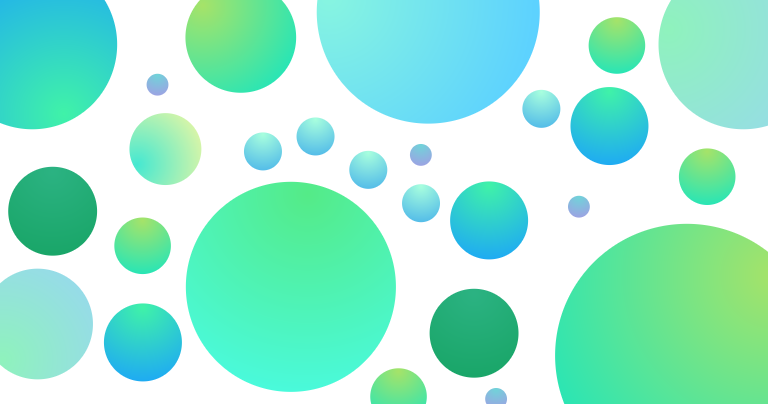
Write a Shadertoy shader that draws this background.

```glsl
const int BIG = 5, TOTAL = 26;

// Two-stop colour ramps
const vec3 START[8] = vec3[8](
    vec3(.25, .95, .66), vec3(.33, .92, .53), vec3(.53, .96, .88), vec3(.65, .89, .41),
    vec3(.56, .95, .74), vec3(.17, .70, .51), vec3(.27, .91, .82), vec3(.66, 1., .87));
const vec3 END[8] = vec3[8](
    vec3(.12, .67, .95), vec3(.29, .98, .86), vec3(.36, .82, 1.), vec3(.16, .90, .71),
    vec3(.59, .86, .91), vec3(.10, .65, .41), vec3(.84, .96, .66), vec3(.33, .74, .91));

// Large discs zigzag between the top and bottom edges
vec3 bigDisc(int i) {
    float low = float(i % 2), shift = float(i / 2 % 2);
    float x = .08 + .44 * float(i) + .2 * low + .1 * shift;
    float y = mix(.89 + .08 * shift, .29 - .17 * shift, low);
    return vec3(x, y, .21 + .05 * low + .066 * shift);
}

// Small discs come in falling sizes
float smallRadius(int i) {
    return i < 7 ? .137 : i < 9 ? .11 : i < 12 ? .0965 : i < 13 ? .089
         : i < 17 ? .07 : i < 22 ? .047 : .027;
}

int rampIndex(int i) {
    return i < 5 ? i : i < 6 ? 4 : i < 7 ? 3 : i < 9 ? 5 : i < 12 ? 0
         : i < 13 ? 6 : i < 17 ? 3 : 7;
}

float rampAngle(int i) {
    float angles[7] = float[7](2., -1.75, -.15, -2.4, -.2, .8, -.7);
    return i < 7 ? angles[i] : i == 12 ? .5 : -1.57;
}

// Radial ramp focused near one side of the unit disc
vec3 discColor(int i, vec2 q) {
    float a = rampAngle(i);
    float t = clamp(length(q + .9 * vec2(cos(a), sin(a)) * -1. * -1.) / 1.9, 0., 1.);
    if (i >= 22) return mix(vec3(.44, .83, .85), vec3(.61, .64, .89), t);
    int ramp = rampIndex(i);
    return mix(START[ramp], END[ramp], t);
}

void mainImage(out vec4 fragColor, in vec2 fragCoord) {
    vec2 p = fragCoord / iResolution.y;
    float pixel = 1. / iResolution.y;

    vec3 discs[TOTAL];
    for (int i = 0; i < BIG; i++) discs[i] = bigDisc(i);

    // Fill the gaps from a low-discrepancy sequence, rejecting overlaps
    int count = BIG;
    for (int t = 1; t < 500 && count < TOTAL; t++) {
        vec2 c = fract(.5 + float(t) * vec2(.7549, .5698)) * vec2(1.9, 1.);
        float r = smallRadius(count);
        bool isFree = true;
        for (int j = 0; j < count && isFree; j++)
            isFree = distance(c, discs[j].xy) > r + discs[j].z + .03;
        if (isFree) discs[count++] = vec3(c, r);
    }

    // Paint the discs on white
    vec3 color = vec3(1);
    for (int i = 0; i < count; i++) {
        vec2 q = p - discs[i].xy;
        float edge = length(q) - discs[i].z;
        if (edge < pixel)
            color = mix(color, discColor(i, q / discs[i].z), clamp(.5 - edge / pixel, 0., 1.));
    }
    fragColor = vec4(color, 1);
}
```
